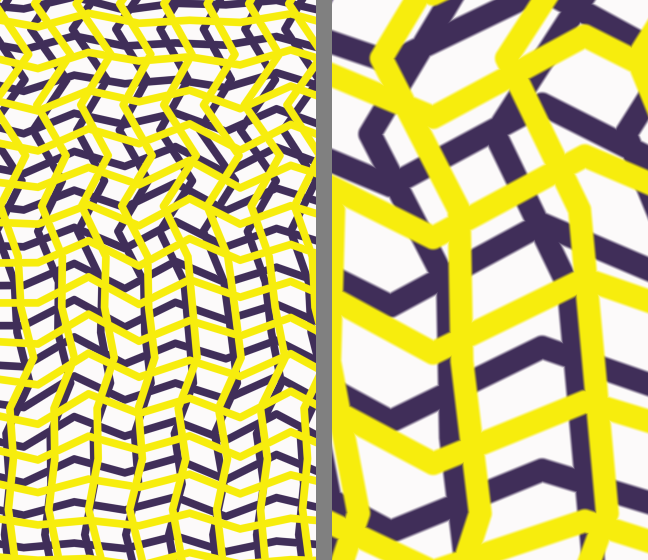
Left: the whole. Right: its middle third, enlarged.
A WebGL 1 fragment shader for this pattern:

```glsl
precision highp float;
// Two overlapping nets of zigzag bands, yellow above violet, on a white ground.
uniform vec2 u_resolution;

// Colours
const vec3 PAPER = vec3(0.99, 0.98, 0.98);
const vec3 VIOLET = vec3(0.25, 0.18, 0.35);
const vec3 YELLOW = vec3(0.97, 0.93, 0.05);

// Lengths are in canvas widths
const float HALF_BAND = 0.0122;     // half thickness of every band
const float KNOT_STEP = 0.16;       // distance between bends along a band
const float COLUMN_STEP = 0.133;    // spacing of upright bands
const float ROW_STEP = 0.122;       // spacing of level bands
const vec2 COLUMN_SHIFT = vec2(-0.012, -0.080); // violet uprights against yellow
const vec2 ROW_SHIFT = vec2(-0.045, -0.072);    // violet levels against yellow
const float SOFT_EDGE = 0.0022;     // half width of the edge blend

float segmentDistance(vec2 p, vec2 a, vec2 b) {
  vec2 ab = b - a;
  vec2 ap = p - a;
  return length(ap - ab * clamp(dot(ap, ab) / dot(ab, ab), 0.0, 1.0));
}

// +1 on even knots, -1 on odd knots
float alternate(float knot) {
  return 1.0 - 2.0 * mod(knot, 2.0);
}

// Bend point of an upright band: strong zigzag above, a lean and calm below
vec2 columnKnot(float line, float knot) {
  float y = knot * KNOT_STEP;
  float zigzag = mix(0.014, 0.050, smoothstep(0.95, 1.2, y));
  float lean = (y - 0.72) / 0.2;
  float sway = 0.06 * exp(-lean * lean);
  float wobble = 0.008 * sin(line * 0.9 + knot * 2.0);
  float x = (line + 0.25) * COLUMN_STEP;
  return vec2(x + alternate(knot) * zigzag + sway + wobble, y);
}

// Bend point of a level band: chevrons, steepest around the middle height
vec2 rowKnot(float line, float knot) {
  float x = knot * KNOT_STEP - 0.04;
  float y = line * ROW_STEP;
  float steep = smoothstep(0.0, 0.5, y) * (1.0 - smoothstep(1.3, 1.7, y));
  float zigzag = mix(0.012, 0.034, steep);
  float drop = 0.07 * steep * (1.0 - smoothstep(-0.1, 0.2, x));
  float wobble = 0.012 * sin(line * 0.7 + knot * 1.9);
  return vec2(x, y + alternate(knot) * zigzag - drop + wobble);
}

// Distance to the nearest upright band
float columnDistance(vec2 p) {
  float line0 = floor(p.x / COLUMN_STEP);
  float knot0 = floor(p.y / KNOT_STEP);
  float nearest = 1.0;
  for (int i = -2; i <= 2; i++) {
    for (int k = -1; k <= 1; k++) {
      float line = line0 + float(i);
      float knot = knot0 + float(k);
      nearest = min(nearest, segmentDistance(p, columnKnot(line, knot),
                                             columnKnot(line, knot + 1.0)));
    }
  }
  return nearest;
}

// Distance to the nearest level band
float rowDistance(vec2 p) {
  float line0 = floor(p.y / ROW_STEP);
  float knot0 = floor((p.x + 0.04) / KNOT_STEP);
  float nearest = 1.0;
  for (int i = -2; i <= 2; i++) {
    for (int k = -1; k <= 1; k++) {
      float line = line0 + float(i);
      float knot = knot0 + float(k);
      nearest = min(nearest, segmentDistance(p, rowKnot(line, knot),
                                             rowKnot(line, knot + 1.0)));
    }
  }
  return nearest;
}

// Coverage of a whole net from its nearest band
float netCover(vec2 columnPoint, vec2 rowPoint) {
  float d = min(columnDistance(columnPoint), rowDistance(rowPoint)) - HALF_BAND;
  float edge = max(SOFT_EDGE, 0.7 / u_resolution.x);
  return 1.0 - smoothstep(-edge, edge, d);
}

void main() {
  vec2 p = gl_FragCoord.xy / u_resolution.x;
  vec3 color = mix(PAPER, VIOLET, netCover(p - COLUMN_SHIFT, p - ROW_SHIFT));
  color = mix(color, YELLOW, netCover(p, p));
  gl_FragColor = vec4(color, 1.0);
}
```
